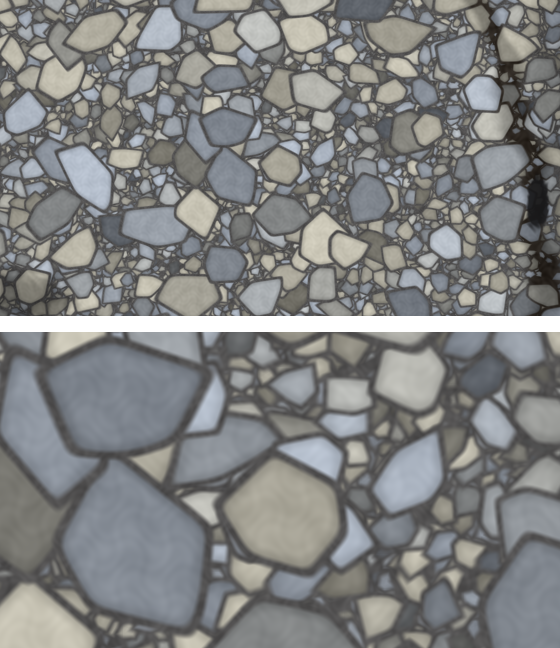
Top: the whole. Bottom: its middle third, enlarged.
Give the GLSL for this texture, as a Shadertoy shader.

```glsl
vec3 hash3(vec2 p) {
    vec3 q = fract(p.xyx * vec3(.1031, .1030, .0973));
    q += dot(q, q.yxz + 33.33);
    return fract((q.xxy + q.yzz) * q.zyx);
}

// Layered sines, roughly -1 to 1
float mottle(vec2 p) {
    float a = sin(p.x * 61. + 2.5 * sin(p.y * 47.)) * sin(p.y * 73. + 2.5 * sin(p.x * 53.));
    float b = sin(p.x * 167. + 3. * sin(p.y * 131.)) * sin(p.y * 181. + 3. * sin(p.x * 149.));
    return .6 * a + .4 * b;
}

// 1 inside the worn crack that runs down the right side
float crackMask(vec2 p) {
    float center = 1.72 - .2 * p.y * p.y + .018 * sin(p.y * 17.) + .01 * sin(p.y * 41.);
    float halfWidth = .065 + .018 * sin(p.y * 11. + 1.);
    return smoothstep(halfWidth, .02, abs(p.x - center));
}

vec3 mortarColor(vec2 p) {
    vec3 binder = vec3(.315, .31, .31) + .05 * mottle(p * 1.3);
    vec3 soil = vec3(.225, .195, .165) + .08 * mottle(p * .6 + 3.);
    return mix(binder, soil, crackMask(p));
}

// Rounded irregular polygon: smooth maximum of six half planes
float stoneDistance(vec2 q, float radius, vec3 rnd) {
    float angle = (rnd.x - .5) * 2.6;
    q = mat2(cos(angle), -sin(angle), sin(angle), cos(angle)) * q;
    q.x /= 1. + .6 * rnd.y;
    float sharpness = 15. / radius, sum = 0.;
    for (int i = 0; i < 6; i++) {
        vec3 side = hash3(rnd.yz * 91. + float(i) * 7.3);
        float a = (float(i) + .8 * (side.x - .5)) * 1.0472;
        float d = dot(q, vec2(cos(a), sin(a))) - radius * mix(.72, 1.12, side.y);
        sum += exp(min(sharpness * d, 12.));
    }
    return log(sum) / sharpness;
}

vec3 stoneColor(vec2 p, vec3 rnd) {
    float tone = mix(.5, .76, rnd.x);
    tone *= rnd.y < .1 ? .68 : 1.;
    vec3 blueGray = vec3(.94, .99, 1.06), beige = vec3(1.03, 1.01, .93);
    vec3 tint = mix(blueGray, beige, smoothstep(.15, .75, rnd.z + .3 * (rnd.x - .5)));
    return tone * tint + .035 * mottle(p * .8 + rnd.xy * 9.);
}

// One jittered grid of stones, each with a thin mortar rim
void scatterStones(inout vec3 color, vec2 p, float cell, float density, float seed) {
    vec2 base = floor(p / cell);
    for (int j = -1; j <= 1; j++)
    for (int i = -1; i <= 1; i++) {
        vec2 id = base + vec2(i, j);
        vec3 place = hash3(id + seed);
        vec3 look = hash3(id + seed + 71.7);
        vec3 form = hash3(id + seed + 143.1);
        vec2 center = (id + .5 + .7 * (place.xy - .5)) * cell;
        float keep = density * (1. - .72 * crackMask(center));
        if (place.z > keep) continue;

        float d = stoneDistance(p - center, cell * mix(.34, .5, form.z), form);
        float rim = .003 + .035 * cell;
        color = mix(color, mortarColor(p), smoothstep(rim + .003, rim - .003, d));
        vec3 stone = stoneColor(p, look) * mix(.9, 1.03, smoothstep(0., -.012, d));
        color = mix(color, stone, smoothstep(.003, -.003, d));
    }
}

void mainImage(out vec4 fragColor, in vec2 fragCoord) {
    vec2 p = fragCoord / iResolution.y;
    vec3 color = mortarColor(p);

    // Fine grit first, large stones last
    float cell = .018;
    for (int layer = 0; layer < 5; layer++) {
        float density = mix(.8, .42, float(layer) / 4.);
        scatterStones(color, p, cell, density, 19. + 37. * float(layer));
        cell *= 1.65;
    }

    // Deep hollow in the crack, shade beyond it, stain in the corner
    float hollow = length((p - vec2(1.7, .36)) / vec2(.035, .085)) + .2 * mottle(p * .5);
    color = mix(color, vec3(.14, .14, .15), .9 * smoothstep(1.15, .8, hollow));
    color *= 1. - .25 * crackMask(p);
    color *= 1. - .16 * smoothstep(1.62, 1.74, p.x);
    float stain = length((p - vec2(.07, .06)) / vec2(.17, .1)) + .25 * mottle(p * .4);
    color *= 1. - .35 * smoothstep(1.2, .4, stain);

    fragColor = vec4(color, 1.);
}
```
